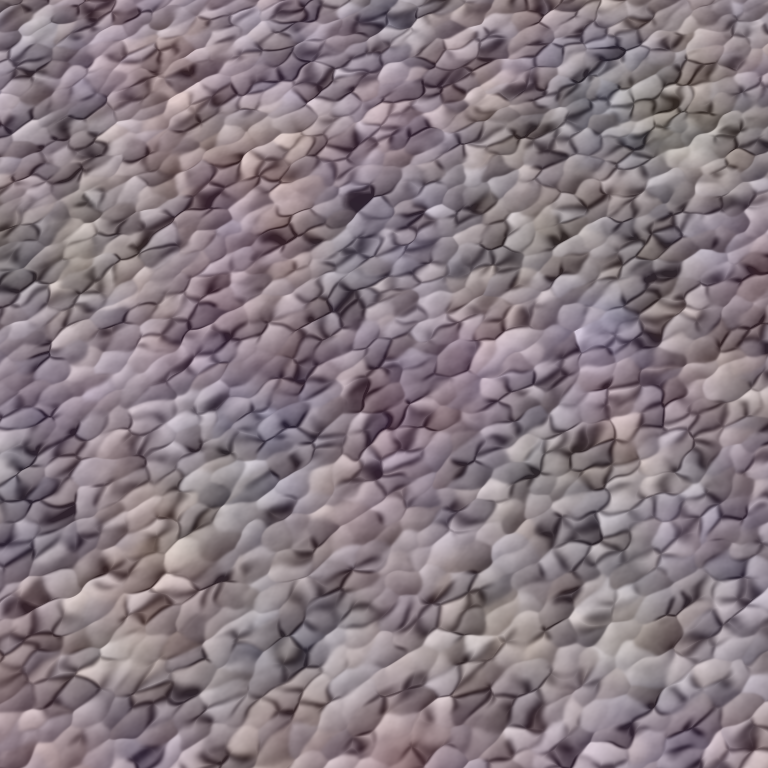
A WebGL 2 fragment shader for this texture:

```glsl
#version 300 es
precision highp float;

uniform vec2 u_resolution;
out vec4 fragColor;

// Layout
const vec2 GRAIN_COUNT = vec2(27.0, 36.0);  // grains along and across the slant
const float SLANT = 0.62;                   // radians above horizontal
const float RECESSION = 0.22;               // how fast grains shrink upwards
const float JITTER = 0.95;
const float TWIST = 2.0;                    // range of single grain rotation
const float SIZE_SPREAD = 0.22;
const float WARP = 0.45;
const float SOFTNESS = 12.0;                // higher gives crisper grain borders

// Tone
const float BASE_TONE = 0.625;
const float TONE_SPREAD = 0.46;
const float LIGHT_SLOPE = 0.36;
const vec2 LIGHT_DIR = vec2(-0.15, 0.99);   // in the slanted grain frame
const float GAP_WIDTH = 0.27;
const float GAP_MIN = 0.02;
const float GAP_MAX = 0.46;
const float MOTTLE = 0.16;
const float DRIFT = 0.10;

// Colour
const vec3 SHADOW_COLOR = vec3(0.19, 0.14, 0.17);
const vec3 LIGHT_COLOR = vec3(0.82, 0.77, 0.79);
const vec3 WARM_SHIFT = vec3(0.035, 0.006, -0.04);
const vec3 VIOLET_SHIFT = vec3(0.012, -0.024, 0.024);
const float GRAIN_TINT = 0.5;

float hash12(vec2 p) {
    vec3 q = fract(p.xyx * 0.1031);
    q += dot(q, q.yzx + 33.33);
    return fract((q.x + q.y) * q.z);
}

vec3 hash32(vec2 p) {
    vec3 q = fract(p.xyx * vec3(0.1031, 0.1030, 0.0973));
    q += dot(q, q.yxz + 33.33);
    return fract((q.xxy + q.yzz) * q.zyx);
}

float valueNoise(vec2 p) {
    vec2 cell = floor(p), f = fract(p);
    f = f * f * (3.0 - 2.0 * f);
    float low = mix(hash12(cell), hash12(cell + vec2(1, 0)), f.x);
    float high = mix(hash12(cell + vec2(0, 1)), hash12(cell + vec2(1, 1)), f.x);
    return mix(low, high, f.y);
}

float fbm(vec2 p) {
    float sum = 0.0, amp = 0.55;
    for (int i = 0; i < 3; i++) {
        sum += amp * valueNoise(p);
        p = p * 2.03 + 17.7;
        amp *= 0.5;
    }
    return sum;
}

mat2 rotation(float a) {
    float c = cos(a), s = sin(a);
    return mat2(c, -s, s, c);
}

// Softly blended cells: x = tone offset, y = tint offset, z = border distance
vec3 grains(vec2 p) {
    vec2 home = floor(p);
    vec2 blend = vec2(0.0);
    float total = 0.0, nearest = 9.0, second = 9.0;
    for (int j = -2; j <= 2; j++) {
        for (int i = -2; i <= 2; i++) {
            vec2 cell = home + vec2(i, j);
            vec3 place = hash32(cell + 61.0);
            vec3 look = hash32(cell + 203.0);
            vec2 offset = p - cell - 0.5 - JITTER * (place.xy - 0.5);
            vec2 local = rotation((place.z - 0.5) * TWIST) * offset * vec2(0.85, 1.15);
            float d = dot(local, local) - SIZE_SPREAD * look.z;

            float weight = exp(-SOFTNESS * d);
            float shade = LIGHT_SLOPE * dot(offset, LIGHT_DIR);
            blend += weight * vec2((look.x - 0.5) * TONE_SPREAD + shade, look.y - 0.5);
            total += weight;

            second = min(second, max(nearest, d));
            nearest = min(nearest, d);
        }
    }
    return vec3(blend / total, second - nearest);
}

void main() {
    vec2 uv = gl_FragCoord.xy / u_resolution.y;

    // Receding ground, turned into the slanted grain frame
    vec2 ground = vec2(uv.x - 0.5, uv.y) / (1.0 - RECESSION * uv.y);
    vec2 p = rotation(SLANT) * ground * GRAIN_COUNT + 100.0;
    vec2 bend = vec2(valueNoise(p * 1.3), valueNoise(p * 1.3 + 47.3)) - 0.5;
    vec3 grain = grains(p + WARP * bend);

    // Blurred hollows that open only here and there
    float hollow = smoothstep(0.35, 0.75, valueNoise(p * vec2(0.75, 1.15) + 9.1));
    float gap = exp(-pow(grain.z / GAP_WIDTH, 2.0));
    float tone = BASE_TONE + grain.x - gap * mix(GAP_MIN, GAP_MAX, hollow);
    tone += MOTTLE * (fbm(p * 1.9 + 31.0) - 0.48);
    tone += DRIFT * (fbm(ground * 7.0 + 5.0) - 0.48);

    // Broad drifts of hue
    float warm = 2.0 * (fbm(ground * 6.0 + 71.0) - 0.48) + GRAIN_TINT * grain.y;
    float violet = 2.0 * (fbm(ground * 5.0 + 133.0) - 0.48);
    vec3 color = mix(SHADOW_COLOR, LIGHT_COLOR, clamp(tone, 0.0, 1.05));
    color += warm * WARM_SHIFT + violet * VIOLET_SHIFT;
    fragColor = vec4(color, 1.0);
}
```
